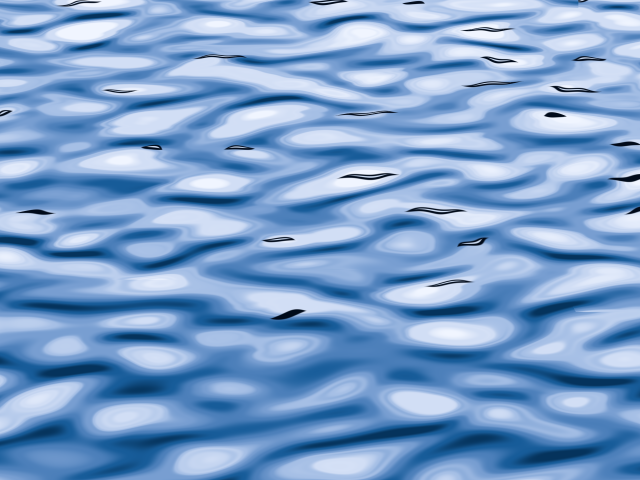
Give the GLSL for this texture, as a WebGL 1 fragment shader.

```glsl
precision highp float;
uniform vec2 u_resolution;

float hash(vec2 cell) {
  return fract(sin(dot(cell, vec2(12.99, 78.23))) * 4375.85);
}

// Layered sines with long crests; each wave drags the next to sharpen it
float waves(vec2 q) {
  float sum = 0.0;
  for (int i = 0; i < 16; i++) {
    float n = float(i);
    vec2 k = vec2(20.0 * sin(n * 2.4 + 0.5) - 4.0, 34.0 + 3.2 * n);
    float amp = 1.0 / (1.0 + 0.07 * n);
    float phase = dot(k, q) + n * n * 1.7;
    sum += amp * sin(phase);
    q += normalize(k) * amp * 0.004 * cos(phase);
  }
  return sum * 0.5;
}

// Tone in standard deviations, from deep water to bright sky
vec3 waterColor(float tone) {
  vec3 c = vec3(0.02, 0.20, 0.36);
  c = mix(c, vec3(0.09, 0.36, 0.60), smoothstep(-2.2, -1.35, tone));
  c = mix(c, vec3(0.30, 0.50, 0.73), smoothstep(-1.35, -0.65, tone));
  c = mix(c, vec3(0.47, 0.62, 0.82), smoothstep(-0.65, -0.05, tone));
  c = mix(c, vec3(0.65, 0.75, 0.90), smoothstep(-0.05, 0.5, tone));
  c = mix(c, vec3(0.82, 0.87, 0.96), smoothstep(0.5, 1.2, tone));
  return mix(c, vec3(0.94, 0.96, 1.0), smoothstep(1.4, 2.4, tone));
}

// Scattered dark lenses: x = dark mask, y = glint mask, z = halo
vec3 slivers(vec2 q, vec2 p) {
  vec2 size = vec2(0.26, 0.11);
  float row = floor(q.y / size.y);
  q.x += size.x * hash(vec2(row, 3.0));
  vec2 cell = vec2(floor(q.x / size.x), row);
  float seed = hash(cell + 5.0);
  vec2 jitter = vec2(hash(cell + 11.0), hash(cell + 23.0)) - 0.5;
  vec2 d = q - (cell + 0.5) * size - jitter * vec2(0.04, 0.024);
  d.y -= d.x * (0.05 + 0.12 * jitter.y);

  float chance = 0.3 * smoothstep(0.3, 0.55, p.y) + 0.3 * smoothstep(1.1, 1.3, p.x) * step(0.35, p.y);
  float present = step(seed, chance);
  float t = d.x / mix(0.03, 0.085, hash(cell + 31.0));
  float width = mix(0.005, 0.009, hash(cell + 47.0));
  float offset = d.y - 0.003 * sin(d.x * 70.0 + seed * 40.0);
  float dark = smoothstep(-0.0015, 0.0015, width * (1.0 - t * t) - abs(offset));
  float inner = 0.3 * width * (1.0 - 2.5 * t * t) - abs(offset - 0.15 * width);
  float glint = smoothstep(-0.001, 0.001, inner) * step(0.5, hash(cell + 61.0));
  vec2 e = d / vec2(0.11, 0.038);
  float halo = max(0.0, 1.0 - dot(e, e));
  return present * vec3(dark, glint, halo * halo);
}

vec3 scene(vec2 p) {
  // Perspective: ripples shrink toward the top
  float x = p.x - 0.67;
  vec2 q = vec2(x * (1.0 + 0.45 * p.y), p.y + 0.5 * p.y * p.y);
  q.x += 0.025 * sin(27.0 * q.y + 5.0 * q.x) + 0.015 * sin(46.0 * q.y - 9.0 * q.x);
  q.y += 0.010 * sin(9.0 * q.x + 11.0 * q.y) + 0.005 * sin(19.0 * q.x - 17.0 * q.y);

  vec3 sliver = slivers(q, p);
  float tone = 0.88 * waves(q);
  tone += 0.25 * p.y * waves(q * vec2(1.4, 1.7) + 7.0);
  tone += p.y - 0.5 + 0.4 * x * p.y + 1.1 * sliver.z;

  // Nested reflection rings, strongest in the bright water
  float bright = smoothstep(-0.7, 0.6, tone);
  float drift = 2.0 * sin(4.0 * q.x + 3.0 * q.y);
  tone += bright * (0.22 * sin(5.5 * tone + drift) + 0.08 * sin(12.0 * tone - drift));

  vec3 color = waterColor(tone);
  color = mix(color, vec3(0.0, 0.04, 0.10), sliver.x);
  return mix(color, vec3(0.80, 0.86, 0.95), sliver.y);
}

void main() {
  // Average nine samples to smooth the thin lines
  vec3 color = vec3(0.0);
  for (int i = 0; i < 9; i++) {
    float n = float(i);
    vec2 shift = (vec2(mod(n, 3.0), floor(n / 3.0)) - 1.0) / 3.0;
    color += scene((gl_FragCoord.xy + shift) / u_resolution.y);
  }
  gl_FragColor = vec4(color / 9.0, 1.0);
}
```
